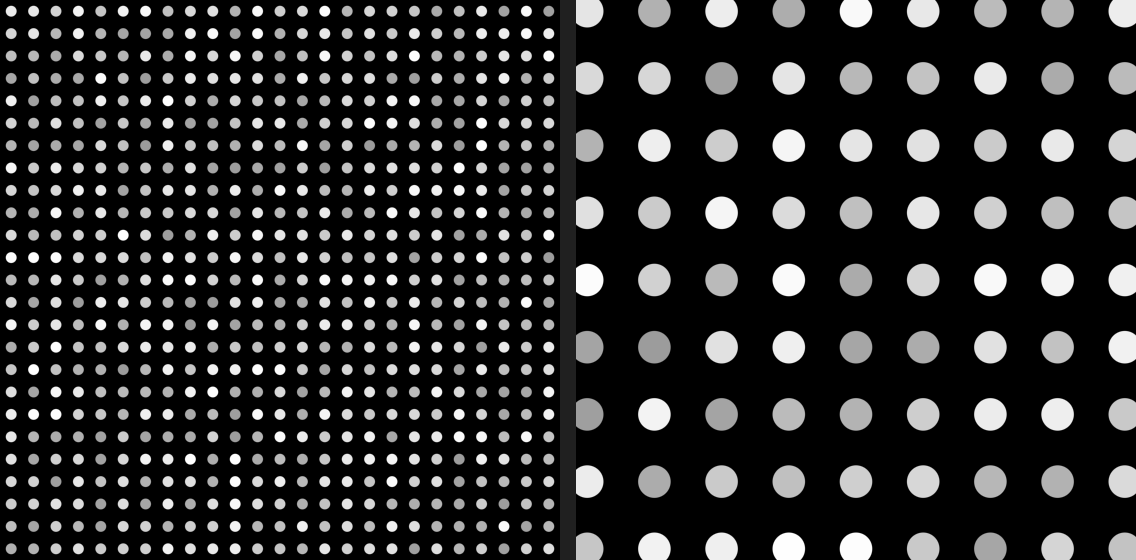
Left, the full canvas; right, a detail of the centre.
Reproduce this pattern procedurally as a WebGL 1 fragment shader.

```glsl
precision highp float;
// A square grid of round dots on black, each dot a flat grey of its own.
// The canvas is split into whole cells; every cell draws a disc by distance
// and takes its brightness from a hash of the wrapped cell index.

uniform vec2 u_resolution;

const float DOTS_PER_SIDE = 25.0;   // repeats across and down
const float DOT_RADIUS = 0.242;     // in cell widths
const float EDGE_PIXELS = 0.75;     // half width of the smoothed rim
const float DARKEST_DOT = 0.61;
const float BRIGHTEST_DOT = 1.0;
const vec3 BACKGROUND = vec3(0.0);

// Pseudo-random value from 0 to 1 for a cell index
float hash(vec2 cell) {
  vec3 p = fract(vec3(cell.xyx) * vec3(0.1031, 0.1030, 0.0973) + 0.37);
  p += dot(p, p.yzx + 33.33);
  return fract((p.x + p.y) * p.z);
}

void main() {
  // Cell index and position measured from the cell centre
  vec2 grid = gl_FragCoord.xy / u_resolution * DOTS_PER_SIDE;
  vec2 cell = mod(floor(grid), DOTS_PER_SIDE);
  vec2 local = fract(grid) - 0.5;

  // Disc with an edge smoothed over about a pixel
  float edge = EDGE_PIXELS * DOTS_PER_SIDE / min(u_resolution.x, u_resolution.y);
  float coverage = 1.0 - smoothstep(-edge, edge, length(local) - DOT_RADIUS);

  // Grey level of this dot
  float grey = mix(DARKEST_DOT, BRIGHTEST_DOT, hash(cell));

  gl_FragColor = vec4(mix(BACKGROUND, vec3(grey), coverage), 1.0);
}
```
